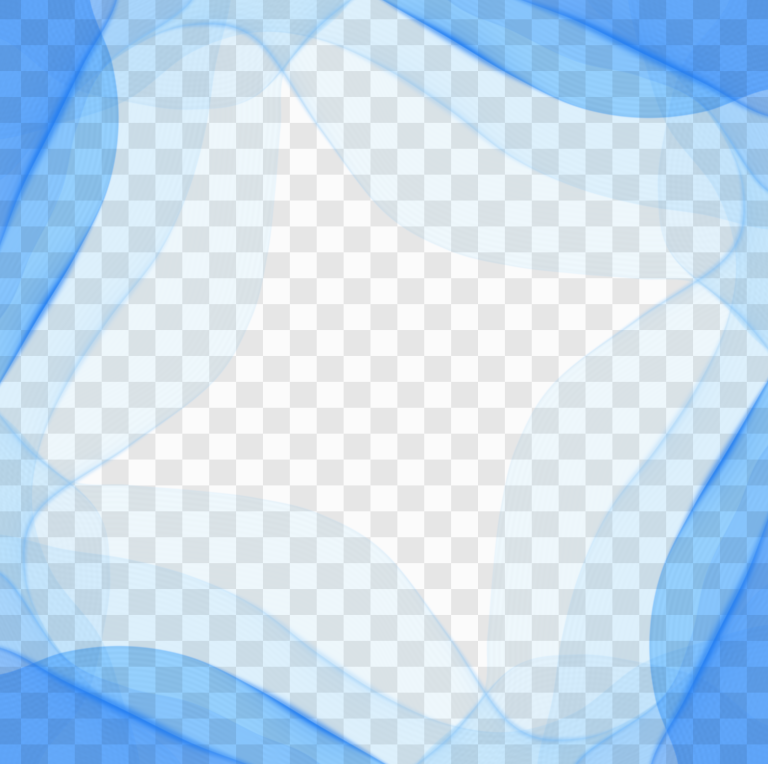
A WebGL 2 fragment shader for this background:

```glsl
#version 300 es
precision highp float;
// Blue translucent ribbons framing a pale checkerboard.
// One arm of layered spline-edged veils is drawn along the top, then turned
// by quarter turns; each veil multiplies what lies below and inks its edge.

#define CELL vec2(0.0350, 0.0339)
#define CELL_ORIGIN vec2(0.3424, 0.3642)
#define LIGHT_CELL 0.985
#define DARK_CELL 0.902
#define RIPPLE_FREQ 900.0
#define RIPPLE_DEPTH 0.022
#define INK vec3(0.13, 0.49, 0.95)
#define SOFT_INK vec3(0.50, 0.75, 0.97)

uniform vec2 u_resolution;
out vec4 fragColor;

const int KNOTS = 13;
// Edge heights below the top, at even steps from left to right
const float VEIL[KNOTS] = float[KNOTS](0.235, 0.137, 0.065, 0.033, 0.052, 0.169,
    0.277, 0.327, 0.348, 0.358, 0.365, 0.375, 0.456);
const float FOLD[KNOTS] = float[KNOTS](0.182, 0.16, 0.13, 0.068, 0.042, 0.052,
    0.089, 0.143, 0.206, 0.245, 0.268, 0.281, 0.30);
const float LOBE[KNOTS] = float[KNOTS](0.05, 0.11, 0.133, 0.143, 0.125, 0.034,
    -0.03, -0.08, -0.1, -0.1, -0.1, -0.1, -0.1);
const float FRINGE[KNOTS] = float[KNOTS](-0.1, -0.1, -0.1, -0.1, -0.1, -0.1,
    -0.1, 0.0, 0.04, 0.08, 0.10, 0.14, 0.25);
const float WAVE[KNOTS] = float[KNOTS](-0.1, -0.1, -0.1, -0.1, -0.1, -0.05,
    0.001, 0.049, 0.099, 0.139, 0.154, 0.146, 0.117);
const float RIDGE[KNOTS] = float[KNOTS](-0.12, -0.12, -0.12, -0.12, -0.12, -0.1,
    -0.08, -0.042, -0.005, 0.027, 0.068, 0.109, 0.152);

// Catmull-Rom curve through the knots: height and slope
vec2 spline(float x, float k[KNOTS]) {
    float s = clamp(x, 0.0, 1.0) * float(KNOTS - 1);
    int i = min(int(s), KNOTS - 2);
    float t = s - float(i);
    float a = k[max(i - 1, 0)], b = k[i], c = k[i + 1], d = k[min(i + 2, KNOTS - 1)];
    float c1 = 0.5 * (c - a);
    float c2 = a - 2.5 * b + 2.0 * c - 0.5 * d;
    float c3 = 0.5 * (d - a) + 1.5 * (b - c);
    float height = b + t * (c1 + t * (c2 + t * c3));
    float slope = (c1 + t * (2.0 * c2 + 3.0 * t * c3)) * float(KNOTS - 1);
    return vec2(height, slope);
}

// One veil; edge = ink strength, ink width, ink centre, ink spread along x
void paint(inout vec3 color, vec2 q, float knots[KNOTS], vec3 tint, vec3 ink,
           vec4 edge, float pixel) {
    vec2 curve = spline(q.x, knots);
    float depth = (curve.x - q.y) / sqrt(1.0 + curve.y * curve.y);
    float cover = smoothstep(-pixel, pixel, depth);

    // Fine threads that follow the edge and fade with depth
    float threads = sin(depth * RIPPLE_FREQ + 3.0 * sin(q.x * 9.0));
    float ripple = RIPPLE_DEPTH * threads * exp(-max(depth, 0.0) * 14.0);
    color *= mix(vec3(1.0), tint + ripple * (1.0 - tint.r + 0.25), cover);

    // Inked edge with a soft inward glow
    float along = (q.x - edge.z) / edge.w;
    float fade = 0.12 + 0.88 * exp(-along * along);
    float width = max(edge.y * fade, pixel);
    float line = exp(-depth * depth / (width * width));
    float glow = cover * exp(-max(depth, 0.0) / (4.0 * width));
    color = mix(color, ink, edge.x * fade * (0.7 * line + 0.3 * glow));
}

vec3 checkerboard(vec2 p, float pixel) {
    const float PI = 3.14159;
    vec2 s = sin(PI * (p - CELL_ORIGIN) / CELL);
    s = clamp(s * CELL / (PI * 0.5 * pixel), -1.0, 1.0);
    return vec3(mix(DARK_CELL, LIGHT_CELL, 0.5 + 0.5 * s.x * s.y));
}

void main() {
    float pixel = 1.0 / min(u_resolution.x, u_resolution.y);
    vec2 p = gl_FragCoord.xy / u_resolution;
    p.y = 1.0 - p.y;
    vec3 color = checkerboard(p, pixel);

    // Pale veils of all four arms
    vec2 q = p;
    for (int arm = 0; arm < 4; arm++) {
        paint(color, q, VEIL, vec3(0.945, 0.982, 1.0), SOFT_INK,
              vec4(0.55, 0.004, 0.32, 0.12), pixel);
        paint(color, q, FOLD, vec3(0.93, 0.972, 1.0), SOFT_INK,
              vec4(0.38, 0.005, 0.56, 0.14), pixel);
        paint(color, q, LOBE, vec3(0.95, 0.975, 0.995), SOFT_INK,
              vec4(0.55, 0.004, 0.42, 0.06), pixel);
        paint(color, q, FRINGE, vec3(0.91, 0.95, 1.0), SOFT_INK,
              vec4(0.6, 0.003, 0.98, 0.08), pixel);
        q = vec2(q.y, 1.0 - q.x);
    }

    // Deep ribbons above them
    for (int arm = 0; arm < 4; arm++) {
        paint(color, q, WAVE, vec3(0.67, 0.86, 1.0), INK,
              vec4(0.9, 0.006, 0.60, 0.10), pixel);
        paint(color, q, RIDGE, vec3(0.84, 0.90, 0.99), INK,
              vec4(0.9, 0.007, 0.83, 0.17), pixel);
        q = vec2(q.y, 1.0 - q.x);
    }
    fragColor = vec4(clamp(color, 0.0, 1.0), 1.0);
}
```
